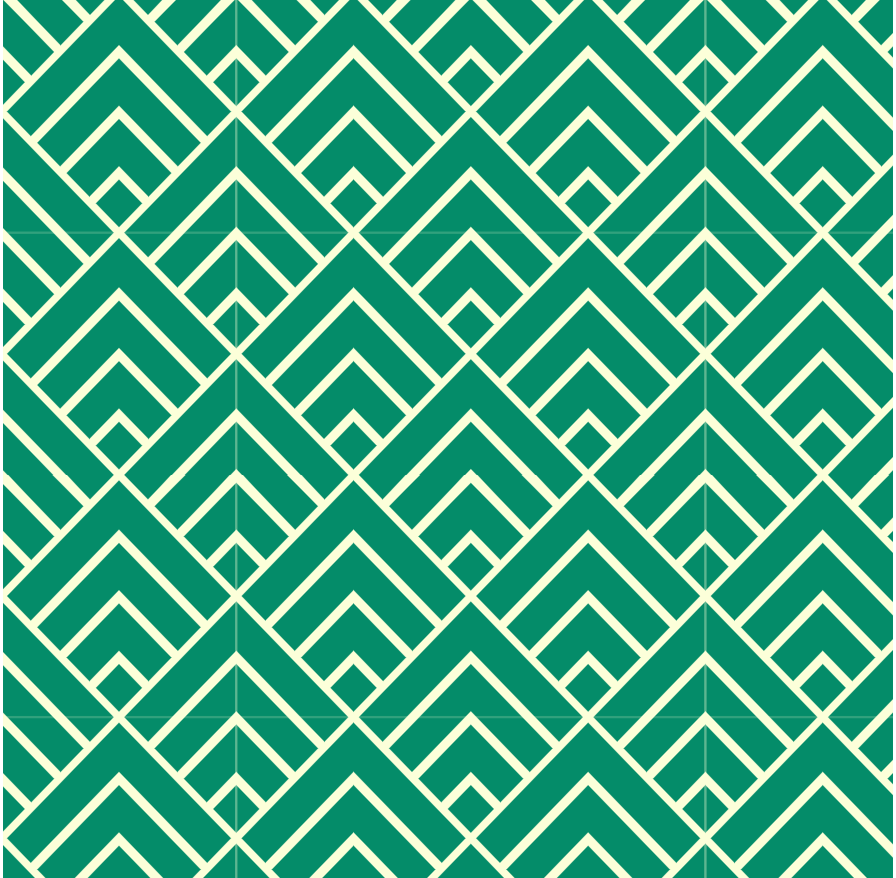
A Shadertoy shader for this pattern:

```glsl
const vec3 GREEN = vec3(0.016, 0.55, 0.41);
const vec3 CREAM = vec3(0.99, 1.0, 0.85);
const vec2 CELL = vec2(0.2618, 0.2759);     // diamond width and height
const vec2 APEX = vec2(0.1328, 0.2650);     // top corner of one diamond
const float OUTLINE_WIDTH = 0.045;          // widths in diamond sides
const float CHEVRON_WIDTH = 0.055;
const float CHEVRON_GAP = 0.25;
const float SEAM_WIDTH = 0.0026;
const float MARGIN = 0.0034;

// Coverage of a line of given width at distance d from its centre
float stroke(float d, float width, float blur) {
    return 1.0 - smoothstep(-blur, blur, d - 0.5 * width);
}

// Distance to the nearest multiple of period
float gridDistance(float x, float period) {
    return abs(x - period * round(x / period));
}

// Diamond edges: both families of slanted lines
float diamondOutline(vec2 sides, float width, float blur) {
    return max(stroke(gridDistance(sides.x, 1.0), width, blur),
               stroke(gridDistance(sides.y, 1.0), width, blur));
}

// Three nested chevrons parallel to the two upper edges
float chevrons(vec2 sides, float width, float blur) {
    vec2 local = fract(sides);
    float depth = min(local.x, local.y) - 0.003;
    float line = stroke(gridDistance(depth, CHEVRON_GAP), width, blur);
    return line * step(0.5 * CHEVRON_GAP, depth) * step(depth, 3.5 * CHEVRON_GAP);
}

// Lines thicken slightly just below the middle of each tile
float tileSwelling(float row) {
    float below = 2.0 * fract(0.5 * (row - 1.0));
    return 0.007 * exp(-14.0 * below);
}

void mainImage(out vec4 fragColor, in vec2 fragCoord) {
    vec2 p = fragCoord / iResolution.xy;
    p.y = 1.0 - p.y;
    vec2 pixel = 1.0 / iResolution.xy;

    // Lattice coordinates along the two slanted directions
    vec2 q = (p - APEX) / CELL;
    vec2 sides = vec2(q.y + q.x, q.y - q.x);
    float blur = 0.75 * length(pixel / CELL);

    float ink = max(diamondOutline(sides, OUTLINE_WIDTH, blur),
                    chevrons(sides, CHEVRON_WIDTH + tileSwelling(q.y), blur));
    vec3 color = mix(GREEN, CREAM, ink);

    // Faint seams between tiles of two by two diamonds
    vec2 fromSeam = p - APEX - vec2(0.5 * CELL.x, 0.0);
    float seamX = stroke(gridDistance(fromSeam.x, 2.0 * CELL.x), SEAM_WIDTH, 0.6 * pixel.x);
    float seamY = stroke(gridDistance(fromSeam.y, 2.0 * CELL.y), SEAM_WIDTH, 0.6 * pixel.y);
    color = mix(color, CREAM, max(0.36 * seamX, 0.18 * seamY));

    // Narrow white side margins
    float edge = min(p.x, 1.0 - p.x) - MARGIN;
    color = mix(vec3(1.0), color, smoothstep(-0.5 * pixel.x, 0.5 * pixel.x, edge));

    fragColor = vec4(color, 1.0);
}
```
